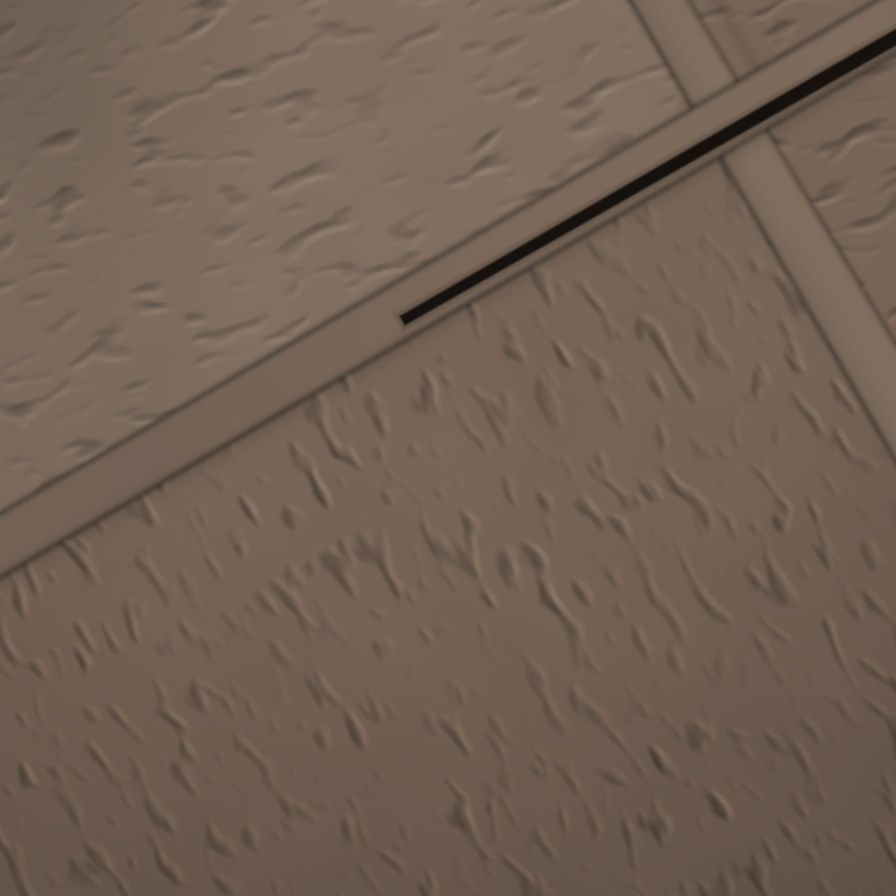
Reproduce this texture procedurally as a WebGL 2 fragment shader.

```glsl
#version 300 es
precision highp float;
// Embossed brown panels split by two smooth crossing strips, one holding a dark slit.
// Line distances place the strips and grooves; stretched gradient noise, shaded
// as relief, gives each panel its own grain direction.
uniform vec2 u_resolution;
out vec4 outColor;

#define GRAIN_UPPER vec2(17.0, 46.0)
#define GRAIN_LOWER vec2(19.0, 48.0)
#define PIT_DEPTH 0.13
#define RELIEF 0.19
#define RAIL_WIDTH 0.0617
#define GROOVE_WIDTH 0.0042
#define SLIT_RADIUS 0.0058
#define SOFTNESS 0.0022

const vec3 PANEL_LIGHT = vec3(0.490, 0.423, 0.367);
const vec3 PANEL_MID = vec3(0.447, 0.378, 0.325);
const vec3 PANEL_DARK = vec3(0.335, 0.278, 0.235);
const vec3 RAIL = vec3(0.470, 0.400, 0.345);
const vec3 BEAM = vec3(0.500, 0.430, 0.370);
const vec3 SLIT = vec3(0.085, 0.065, 0.050);

vec2 hashGradient(vec2 cell) {
  vec3 h = fract(vec3(cell.xyx) * vec3(0.1031, 0.1030, 0.0973));
  h += dot(h, h.yzx + 33.33);
  float angle = 6.2832 * fract((h.x + h.y) * h.z);
  return vec2(cos(angle), sin(angle));
}

float gradientNoise(vec2 p) {
  vec2 i = floor(p), f = p - i;
  vec2 w = f * f * f * (f * (f * 6.0 - 15.0) + 10.0);
  vec2 x = vec2(1.0, 0.0);
  float a = dot(hashGradient(i), f);
  float b = dot(hashGradient(i + x), f - x);
  float c = dot(hashGradient(i + x.yx), f - x.yx);
  float d = dot(hashGradient(i + 1.0), f - 1.0);
  return mix(mix(a, b, w.x), mix(c, d, w.x), w.y);
}

// Depth of the pits, elongated along the given direction
float pits(vec2 p, vec2 along, vec2 scale) {
  p += 0.012 * vec2(gradientNoise(p * 13.0), gradientNoise(p * 13.0 + 41.0));
  vec2 q = vec2(dot(p, along), dot(p, vec2(-along.y, along.x))) * scale + 60.0;
  float n = gradientNoise(q) + 0.35 * gradientNoise(q * 1.9 + 17.0);
  return smoothstep(0.08, 0.62, n);
}

// Brightness change from pit floors and their lit rims
float grain(vec2 p, vec2 along, vec2 scale, vec2 light) {
  float here = pits(p, along, scale);
  float toward = pits(p - light, along, scale);
  float patches = 0.75 + 0.7 * gradientNoise(p * 6.0 + 9.0);
  return patches * (RELIEF * (toward - here) - PIT_DEPTH * here) + 0.018;
}

float lineDistance(vec2 p, vec2 origin, vec2 normal) {
  return dot(p - origin, normal);
}

float groove(float d, float width) {
  return exp(-d * d / (width * width));
}

float cover(float d) {
  return smoothstep(-SOFTNESS, SOFTNESS, d);
}

void main() {
  vec2 uv = gl_FragCoord.xy / u_resolution;

  // Signed distances to the strip edges
  float railTop = lineDistance(uv, vec2(0.0, 0.427), vec2(-0.505, 0.863));
  float railBottom = railTop + RAIL_WIDTH;
  float beamLeft = lineDistance(uv, vec2(0.703, 1.0), vec2(0.866, 0.500));
  float beamRight = lineDistance(uv, vec2(0.768, 1.0), vec2(0.856, 0.516));
  float above = cover(railTop);
  float right = cover(beamRight);

  // Panel light, falling off toward the lower right corner
  float falloff = smoothstep(0.45, 1.35, length((uv - vec2(0.4, 0.95)) * vec2(0.95, 1.0)));
  vec3 lower = mix(PANEL_MID * 1.02, PANEL_DARK, falloff * 0.85);
  vec3 upper = PANEL_LIGHT * (1.0 - 0.10 * smoothstep(0.35, 0.0, length(uv - vec2(0.0, 1.0))));
  upper *= mix(0.96, 1.01, smoothstep(0.0, 0.35, uv.x));
  vec3 side = PANEL_MID * 1.02;
  vec3 color = mix(mix(lower, upper, above), side, right);

  // Grain: shallow dashes above and at the side, steep ones below
  float shallow = grain(uv, vec2(0.94, 0.34), GRAIN_UPPER, vec2(0.002, -0.006));
  float steep = grain(uv, vec2(0.5, -0.866), GRAIN_LOWER, vec2(0.006, 0.003));
  color *= 1.0 + mix(steep, shallow, max(above, right));

  // Crossing beam with its grooves
  float beam = cover(beamLeft) * cover(-beamRight);
  color = mix(color, BEAM * mix(0.94, 1.0, smoothstep(0.0, 0.035, beamLeft)), beam);
  color *= 1.0 - 0.27 * groove(beamLeft, GROOVE_WIDTH);
  color *= 1.0 - 0.20 * groove(beamRight, GROOVE_WIDTH);
  color *= 1.0 - 0.08 * above * groove(beamRight - 0.027, 0.008);

  // Long rail laid over the beam
  float rail = cover(-railTop) * cover(railBottom);
  vec3 railColor = RAIL * mix(0.95, 1.04, smoothstep(0.0, 0.8, uv.x));
  color = mix(color, railColor, rail);
  color *= 1.0 - 0.26 * groove(railTop, GROOVE_WIDTH);
  color *= 1.0 - 0.28 * groove(railBottom, GROOVE_WIDTH);
  color *= 1.0 - 0.07 * groove(railBottom + 0.004, 0.012);

  // Slit with a square end, widening to the right
  vec2 fromEnd = uv - vec2(0.449, 0.642);
  float alongSlit = dot(fromEnd, vec2(0.867, 0.498));
  float acrossSlit = abs(dot(fromEnd, vec2(-0.498, 0.867)));
  float slit = min(SLIT_RADIUS + 0.0035 * alongSlit - acrossSlit, alongSlit);
  color *= 1.0 - 0.18 * smoothstep(-0.009, 0.0, slit);
  color = mix(color, SLIT, cover(slit));

  color *= 1.0 + 0.025 * gradientNoise(uv * 9.0);
  outColor = vec4(color, 1.0);
}
```
